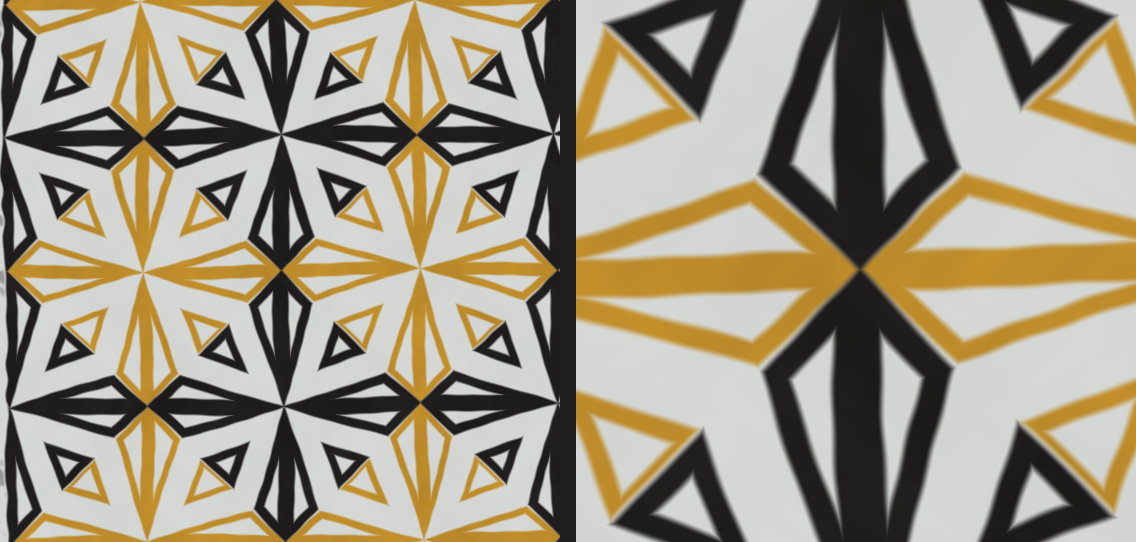
Left: the whole. Right: its middle third, enlarged.
Give the GLSL for this pattern, as a Shadertoy shader.

```glsl
// Hand-painted lattice of eight-armed stars, black and gold in turn.
// Each star is folded to one eighth, then drawn from half-planes as four
// barred kites and four hollow triangles; layered sines add brush wobble.

#define CELLS vec2(4.074, 4.01)     // lattice steps across and up
#define ORIGIN vec2(0.0195, -0.003) // lower left node, in canvas units
#define SKEW vec2(0.0145, -0.010)   // lean of the columns and rows
#define WIDE vec2(0.755, 0.23)      // shoulder of a kite
#define TRI_TIP 0.375               // diagonal distance to a triangle's tip
#define TRI_BASE 0.70               // diagonal distance to its base
#define TRI_HALF 0.155              // half length of its base
#define WOBBLE 0.011
#define SOFTNESS 0.011
#define PAPER vec3(0.83, 0.84, 0.83)
#define BLACK vec3(0.12, 0.11, 0.11)
#define GOLD vec3(0.74, 0.545, 0.165)

// Slow drift plus finer brush tremble
vec2 handWobble(vec2 q) {
    vec2 slow = sin(q.yx * vec2(2.7, 2.3) + q * 1.3 + vec2(0.6, 2.1));
    vec2 mid = sin(q.yx * vec2(8.3, 7.1) - q * 4.7 + vec2(3.4, 1.2));
    vec2 fine = sin(q.yx * vec2(31.0, 27.0) + q * 19.0);
    return WOBBLE * (slow + 0.4 * mid + 0.16 * fine);
}

// Uneven paint density, roughly -1 to 1
float brushTone(vec2 q) {
    float a = sin(q.x * 5.1 + 2.0 * sin(q.y * 3.7));
    float b = sin(q.y * 13.0 + 2.5 * sin(q.x * 9.0 + 1.0));
    float c = sin(q.x * 41.0 + 3.0 * sin(q.y * 23.0));
    return 0.45 * a + 0.35 * b + 0.2 * c;
}

// Half a kite: outline and central bar, with one hollow panel
float kite(vec2 p, float stroke, float bar) {
    vec2 longNormal = normalize(vec2(-WIDE.y, WIDE.x));
    vec2 bluntNormal = normalize(vec2(WIDE.y, 1.0 - WIDE.x));
    float outer = max(dot(p, longNormal), dot(p - WIDE, bluntNormal));
    float panel = max(outer + stroke, bar - p.y);
    return max(outer, -panel);
}

// Hollow triangle on the diagonal, tip towards the star
float triangle(vec2 p, float stroke, float baseStroke) {
    vec2 d = vec2(p.x + p.y, p.x - p.y) * 0.70711;
    vec2 sideNormal = normalize(vec2(-TRI_HALF, TRI_BASE - TRI_TIP));
    float side = dot(d - vec2(TRI_TIP, 0.0), sideNormal);
    float base = d.x - TRI_BASE;
    float hollow = max(side + stroke, base + baseStroke);
    return max(max(side, base), -hollow);
}

// Signed distance to the nearest star of one colour
float star(vec2 q, vec2 centre, float stroke, float bar, float baseStroke) {
    vec2 p = abs(mod(q - centre + 1.0, 2.0) - 1.0);
    p = vec2(max(p.x, p.y), min(p.x, p.y));
    return min(kite(p, stroke, bar), triangle(p, stroke * 0.92, baseStroke));
}

float cover(float d, float width) {
    return 1.0 - smoothstep(-width, width, d);
}

void mainImage(out vec4 fragColor, in vec2 fragCoord) {
    vec2 uv = fragCoord / iResolution.xy;
    vec2 q = (uv - ORIGIN) * CELLS;
    q += SKEW * q.yx;
    float width = max(SOFTNESS, 0.75 * CELLS.y / iResolution.y);
    vec2 painted = q + handWobble(q);
    float tone = brushTone(q);

    // Stroke thickness drifts a little from star to star
    float press = 0.004 * sin(q.x * 3.1 + 1.7 * q.y);
    float gold = star(painted, vec2(1.0, 0.0), 0.050 + press, 0.048, 0.022);
    float black = star(painted, vec2(0.0, 1.0), 0.058 - press, 0.056, 0.050);

    // Bare margin at the left, with a ragged paint edge
    float edge = -0.012 - painted.x + 0.008 * sin(q.y * 17.0 + 2.0 * sin(q.y * 5.0));
    gold = max(gold, edge);
    black = max(black, edge);

    // Paper, then gold, then black on top
    vec3 col = PAPER * (1.0 + 0.012 * tone);
    float scuff = smoothstep(0.45, 0.9, tone) * smoothstep(0.0, 0.03, edge);
    col = mix(col, BLACK, 0.35 * scuff);
    col = mix(col, GOLD * (1.0 + 0.04 * tone), cover(gold, width));
    col = mix(col, BLACK + 0.015 * tone, cover(black - 0.004, width));
    fragColor = vec4(col, 1.0);
}
```
